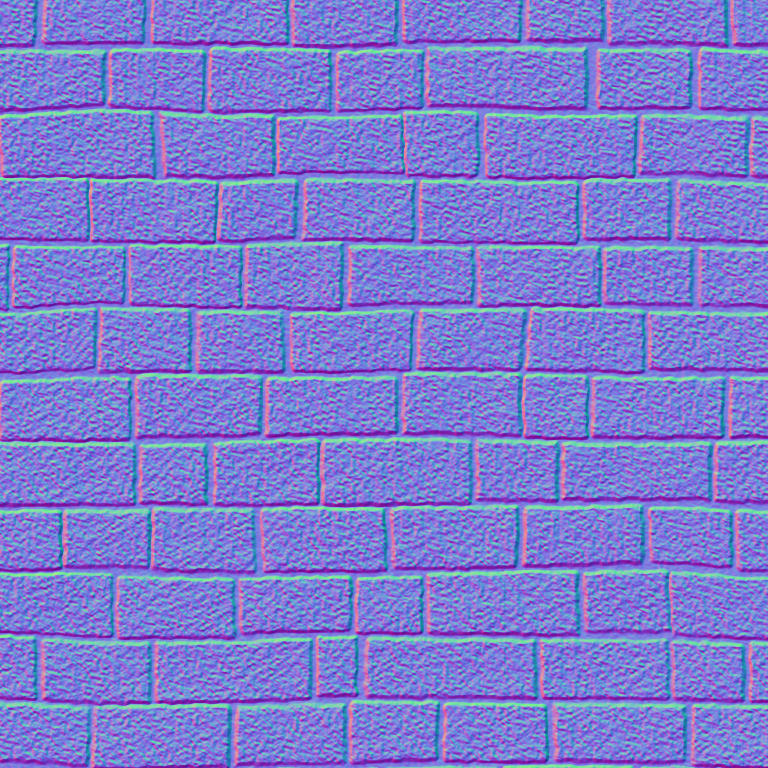
Give the GLSL for this texture map, as a Shadertoy shader.

```glsl
float hash(vec2 p) {
    return fract(sin(dot(p, vec2(127.1, 311.7))) * 43758.5453);
}

float noise(vec2 p) {
    vec2 cell = floor(p), f = fract(p);
    f = f * f * (3.0 - 2.0 * f);
    return mix(mix(hash(cell), hash(cell + vec2(1, 0)), f.x),
               mix(hash(cell + vec2(0, 1)), hash(cell + vec2(1, 1)), f.x), f.y);
}

// Position of the joint left of a brick, in brick units
float joint(float column, float row) {
    return column + 0.6 * (hash(vec2(column, row + 40.0)) - 0.5);
}

// Distance inside the brick face; id names the brick
float brickDistance(vec2 p, out vec2 id) {
    // Slow sag of the courses and chipped edges
    p += 0.010 * (vec2(noise(p * 8.0 + 3.0), noise(p * 7.0 + 19.0)) - 0.5);
    p += 0.003 * (vec2(noise(p * 95.0), noise(p * 95.0 + 31.0)) - 0.5);

    float row = floor(p.y * 11.72);
    float x = p.x * 6.5 + 0.5 * row + 0.4 * hash(vec2(row, 7.0));
    float column = floor(x);
    column += step(joint(column + 1.0, row), x) - step(x, joint(column, row));
    id = vec2(column, row);

    // Unequal insets give each brick its own size
    vec4 inset = 0.001 + 0.005 * vec4(hash(id + 11.0), hash(id + 23.0),
                                    hash(id + 37.0), hash(id + 53.0));
    float left = (x - joint(column, row)) / 6.5 - inset.x;
    float right = (joint(column + 1.0, row) - x) / 6.5 - inset.y;
    float bottom = p.y - row / 11.72 - inset.z;
    float top = (row + 1.0) / 11.72 - p.y - inset.w;

    vec2 corner = max(0.004 - vec2(min(left, right), min(bottom, top)), 0.0);
    return min(min(min(left, right), min(bottom, top)), 0.004 - length(corner));
}

float surfaceHeight(vec2 p) {
    vec2 id;
    float d = brickDistance(p, id);
    float bevel = mix(0.002, 0.005, hash(id + 71.0));
    float face = smoothstep(-0.002, bevel, d);
    float shoulder = smoothstep(-0.004, 0.012, d);

    // Fine pitted grain, fading out in the mortar
    vec2 q = p + 0.002 * noise(p * 110.0 + 5.0);
    q.y += 0.25 * q.x;
    float grain = 0.0027 * noise(q * vec2(215, 250)) + 0.0008 * noise(q * vec2(370, 410) + 9.0);

    // Worn stretches of edge stand less proud
    float relief = 0.0012 + 0.0026 * noise(p * 16.0 + 40.0);
    return relief * face + 0.0022 * shoulder + grain * mix(0.3, 1.0, face)
         + 0.0008 * noise(p * 35.0);
}

void mainImage(out vec4 fragColor, in vec2 fragCoord) {
    vec2 uv = fragCoord / iResolution.xy;
    vec2 e = vec2(0.0009, 0.0);

    // Slopes encoded as a normal, with red facing left and green facing up
    vec2 slope = vec2(surfaceHeight(uv + e.xy) - surfaceHeight(uv - e.xy),
                      surfaceHeight(uv - e.yx) - surfaceHeight(uv + e.yx)) / (2.0 * e.x);
    vec2 tilt = normalize(vec3(slope * vec2(1.0, 1.15), 1.0)).xy;

    // Blue falls off on steep ground
    fragColor = vec4(0.49 + 0.5 * tilt, 0.88 - 0.4 * dot(tilt, tilt), 1.0);
}
```
